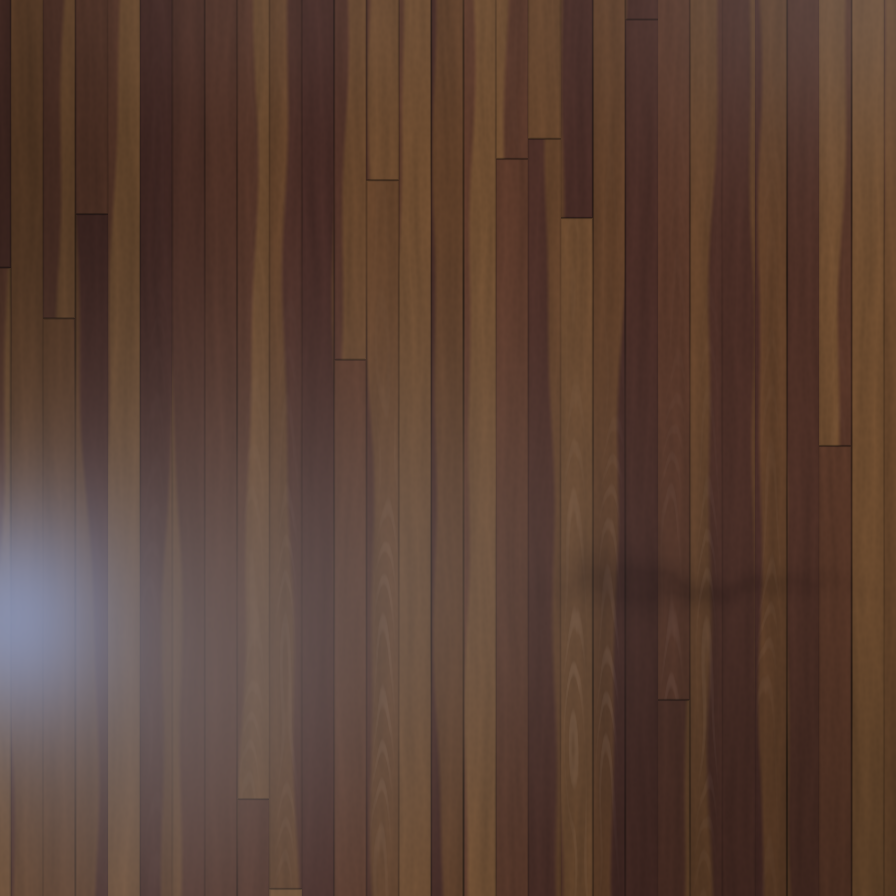
Reproduce this texture procedurally as a Shadertoy shader.

```glsl
// Old strip floor of narrow upright boards with two-tone wood, butt joints and soft window glare.

float hash(vec2 p) {
    vec3 q = fract(p.xyx * vec3(0.1031, 0.1030, 0.0973));
    q += dot(q, q.yzx + 33.33);
    return fract((q.x + q.y) * q.z);
}

// Cellular noise: distance to the nearest scattered point
float cells(vec2 p) {
    vec2 base = floor(p);
    float nearest = 2.0;
    for (int j = -1; j <= 1; j++)
        for (int i = -1; i <= 1; i++) {
            vec2 c = base + vec2(i, j);
            vec2 point = c + vec2(hash(c), hash(c + 57.3));
            nearest = min(nearest, length(p - point));
        }
    return nearest;
}

// Layered sines, used for slow bends along a board
float waves(float y, float seed) {
    return 0.5 * sin(y * 5.0 + seed * 40.0) + 0.3 * sin(y * 11.0 + seed * 71.0)
         + 0.2 * sin(y * 23.0 + seed * 93.0);
}

float glow(vec2 p, vec2 centre, vec2 radius) {
    vec2 d = (p - centre) / radius;
    return exp(-dot(d, d));
}

// Soft dark seam at distance d
float seam(float d) {
    return 1.0 - smoothstep(0.0, max(0.0021, 1.2 / iResolution.y), d);
}

void mainImage(out vec4 fragColor, in vec2 fragCoord) {
    vec2 uv = fragCoord / iResolution.xy;

    // Board layout: narrow columns cut into long lengths
    float across = uv.x * 27.7 - 0.33;
    float column = floor(across);
    float u = fract(across);
    float along = uv.y / 2.7 + hash(vec2(column, 4.7));
    vec2 board = vec2(column, floor(along));
    float v = fract(along);
    float seed = hash(board + 11.0);
    float tone = hash(board + 23.0);

    // Dark heartwood meets pale sapwood along a wandering edge
    float bend = waves(uv.y, seed);
    float side = hash(board + 37.0) < 0.5 ? u : 1.0 - u;
    float edge = mix(-0.6, 1.35, seed) + 0.2 * bend
               + 0.8 * (hash(board + 41.0) - 0.5) * (uv.y - 0.5)
               + 0.35 * glow(uv, vec2(0.08, 0.85), vec2(0.25, 0.5))
               + 0.35 * glow(uv, vec2(0.70, 0.15), vec2(0.08, 0.35));
    float heart = smoothstep(-0.09, 0.09, edge - side);
    vec3 sapwood = mix(vec3(0.36, 0.235, 0.15), vec3(0.45, 0.315, 0.195), tone);
    vec3 heartwood = mix(vec3(0.26, 0.155, 0.135), vec3(0.36, 0.225, 0.16), tone);
    vec3 color = mix(sapwood, heartwood, heart);

    // Long streaks, soft fibres and sparse arched growth rings
    float streak = cells(vec2(across * 2.5 + 0.4 * bend, uv.y * 2.0 + seed * 50.0));
    float fibre = cells(vec2(across * 5.0 + bend, uv.y * 12.0 + seed * 50.0));
    float fleck = cells(uv * vec2(170.0, 110.0));
    color *= 0.88 + 0.14 * streak + 0.06 * fibre + 0.05 * fleck;
    float middle = u - 0.5 - 0.2 * bend;
    float rings = sin(middle * middle * 60.0 + uv.y * 70.0 + bend * 14.0 + 3.0 * streak);
    float figured = step(0.7, hash(board + 53.0)) * smoothstep(0.4, 0.05, abs(middle));
    float figureZone = 0.1 + glow(uv, vec2(0.56, 0.25), vec2(0.3, 0.25));
    color += vec3(0.06, 0.06, 0.06) * figured * figureZone * smoothstep(0.2, 1.0, rings);

    // Worn brown smudge with a faint bar running right
    vec2 stain = uv + 0.012 * vec2(waves(uv.y * 6.0, 0.2), waves(uv.x * 6.0, 0.7));
    float smudge = 0.7 * glow(stain, vec2(0.70, 0.345), vec2(0.07, 0.035))
                 + 0.5 * glow(stain, vec2(0.79, 0.345), vec2(0.14, 0.014))
                 + 0.4 * glow(uv, vec2(0.71, 0.25), vec2(0.09, 0.25));
    color *= 1.0 - vec3(0.26, 0.29, 0.27) * min(smudge, 1.0);

    // Seams: most are faint and broken, a few are open and dark
    float seamId = floor(across + 0.5);
    float opening = hash(vec2(seamId, 8.1));
    float wear = 0.75 + 0.25 * waves(uv.y * 2.0, opening);
    float gap = mix(0.08, 0.6, opening * opening) * wear * seam(min(u, 1.0 - u) / 27.7);
    gap = max(gap, 0.4 * seam(min(v, 1.0 - v) * 2.7));
    color *= 1.0 - gap;

    // Dim corners, then grey haze and the cool window reflection
    color *= 1.0 - 0.25 * glow(uv, vec2(0.0, 0.8), vec2(0.22, 0.35))
                 - 0.22 * glow(uv, vec2(1.0, 0.0), vec2(0.4, 0.35));
    float haze = 0.6 * glow(uv, vec2(0.16, 0.23), vec2(0.25, 0.3))
               + 0.3 * glow(uv, vec2(0.47, 0.36), vec2(0.28, 0.25))
               + 0.35 * glow(uv, vec2(0.95, 1.02), vec2(0.28, 0.18))
               + 0.15 * glow(uv, vec2(0.3, 1.0), vec2(0.25, 0.12));
    color = mix(color, vec3(0.46, 0.42, 0.42), min(haze, 0.72));
    float glare = glow(uv, vec2(0.01, 0.31), vec2(0.12, 0.13));
    color = mix(color, vec3(0.58, 0.65, 0.82), 0.72 * glare);

    fragColor = vec4(color, 1.0);
}
```
